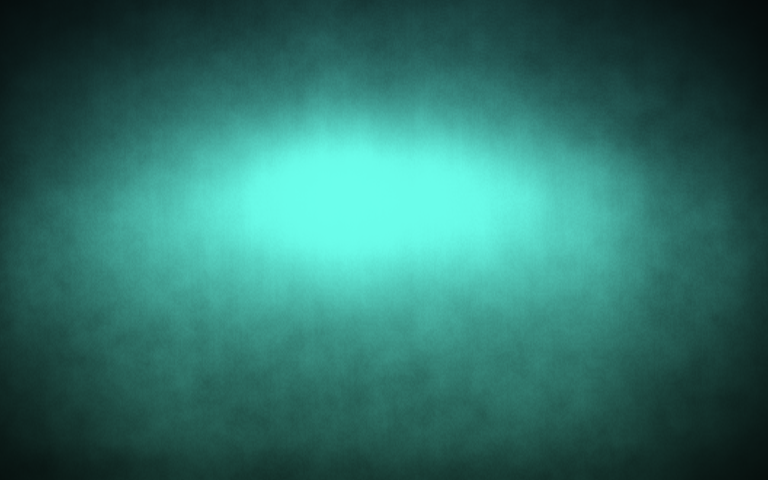
This background is drawn by a Shadertoy shader. Its source:

```glsl
// A turquoise glow spread across a dark, weathered wall.
// Two asymmetric Gaussians follow a gently arched ridge; a vignette darkens
// the rim, and layered value noise adds stains, vertical streaks and grain.

const vec3 TEAL_SHADOW = vec3(0.38, 1.0, 0.91);
const vec3 AQUA_LIGHT = vec3(0.42, 1.0, 0.925);
const vec2 GLOW_CENTER = vec2(0.49, 0.595);

float hash(vec2 p) {
    return fract(sin(dot(p, vec2(127.1, 311.7))) * 43758.5453);
}

float valueNoise(vec2 p) {
    vec2 cell = floor(p);
    vec2 f = fract(p);
    f = f * f * (3.0 - 2.0 * f);
    float low = mix(hash(cell), hash(cell + vec2(1.0, 0.0)), f.x);
    float high = mix(hash(cell + vec2(0.0, 1.0)), hash(cell + 1.0), f.x);
    return mix(low, high, f.y);
}

// Fractal noise centred on zero
float fbm(vec2 p) {
    float sum = 0.0;
    float weight = 0.5;
    for (int i = 0; i < 5; i++) {
        sum += weight * (valueNoise(p) - 0.5);
        p = mat2(0.8, 0.6, -0.6, 0.8) * p * 2.03 + 7.3;
        weight *= 0.55;
    }
    return sum;
}

float gaussian(vec2 offset, vec2 radius) {
    vec2 q = offset / radius;
    return exp(-dot(q, q));
}

// Bright core plus wide halo, falling off faster above the ridge than below
float glow(vec2 uv, vec2 center) {
    vec2 d = uv - center;
    d.y += 0.7 * d.x * d.x;
    float above = smoothstep(-0.03, 0.03, d.y);
    float coreHeight = mix(0.20, 0.17, above);
    float haloHeight = mix(0.70, 0.42, above);
    return 0.55 * gaussian(d, vec2(0.32, coreHeight))
         + 0.60 * gaussian(d, vec2(0.55, haloHeight));
}

// Darkens the lower corners and a thin strip along the bottom
float vignette(vec2 uv) {
    float side = abs(uv.x - 0.48) * 2.0;
    float corner = smoothstep(0.45, 1.05, side) * (1.0 - smoothstep(0.0, 0.5, uv.y));
    float bottom = mix(0.78, 1.0, smoothstep(0.0, 0.10, uv.y));
    float rim = 1.0 - 0.18 * smoothstep(0.88, 1.04, side);
    return (1.0 - 0.55 * corner) * bottom * rim;
}

// Relative brightness changes of the worn surface
float wallTexture(vec2 p, float shade) {
    float stains = fbm(p * 5.0);
    float mottling = fbm(p * 24.0 + 31.0);
    float streaks = fbm(p * vec2(13.0, 1.8) + 11.0);
    float grain = valueNoise(p * vec2(330.0, 240.0)) - 0.5;
    return stains * mix(0.10, 0.36, shade)
         + mottling * mix(0.04, 0.26, shade)
         + streaks * 0.14
         + grain * mix(0.035, 0.10, shade);
}

void mainImage(out vec4 fragColor, in vec2 fragCoord) {
    vec2 uv = fragCoord / iResolution.xy;
    vec2 p = fragCoord / iResolution.y;

    // Light and surface wear
    float light = glow(uv, GLOW_CENTER) * vignette(uv);
    float shade = 1.0 - smoothstep(0.15, 0.95, light);
    light *= 1.0 + wallTexture(p, shade);

    // Soft shoulder keeps the centre evenly bright
    float level = light - 0.5 * (light - 1.0 + sqrt((light - 1.0) * (light - 1.0) + 0.003));
    level = clamp(level, 0.0, 1.0);

    // Cooler shadows at the top, greener ones at the bottom
    vec3 tint = mix(TEAL_SHADOW, AQUA_LIGHT, level);
    tint.b += (uv.y - 0.45) * 0.13 * (1.0 - level);
    vec3 color = tint * level + vec3(0.006, 0.010, 0.011) * (1.0 - level);
    fragColor = vec4(color, 1.0);
}
```
